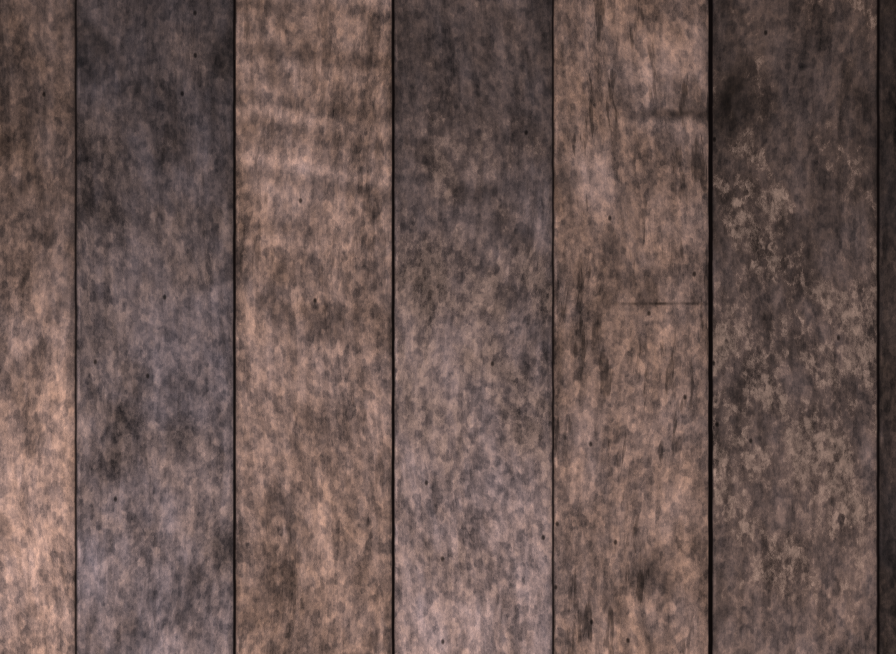
A Shadertoy shader for this texture:

```glsl
const int SEAMS = 6;
// Each seam: horizontal position, half width, darkness
const vec3 SEAM[6] = vec3[6](
    vec3(0.0846, 0.0010, 0.70), vec3(0.2617, 0.0014, 0.85), vec3(0.4388, 0.0014, 0.92),
    vec3(0.6172, 0.0010, 0.75), vec3(0.7930, 0.0023, 0.96), vec3(0.9800, 0.0014, 0.85));
// Each plank: brightness at top, brightness at bottom, warmth
const vec3 TONE[7] = vec3[7](
    vec3(0.29, 0.53, 0.65), vec3(0.25, 0.43, 0.22), vec3(0.39, 0.46, 0.70),
    vec3(0.26, 0.49, 0.42), vec3(0.38, 0.43, 0.72), vec3(0.24, 0.34, 0.60),
    vec3(0.15, 0.20, 0.50));
// Each plank: cross bands, dark streaks, pale scuffs
const vec3 WEAR[7] = vec3[7](
    vec3(0.3, 0.2, 0.1), vec3(0.1, 0.3, 0.2), vec3(1.0, 0.5, 0.1),
    vec3(0.2, 0.2, 0.5), vec3(0.2, 0.9, 0.1), vec3(0.0, 0.2, 1.0),
    vec3(0.0, 0.2, 0.1));
const vec3 COOL_TINT = vec3(1.04, 0.92, 0.95);
const vec3 WARM_TINT = vec3(1.23, 0.96, 0.83);
const vec3 SCUFF_COLOR = vec3(0.52, 0.44, 0.40);
const vec3 GAP_COLOR = vec3(0.045, 0.03, 0.03);

vec3 hash3(vec2 p) {
    vec3 q = fract(p.xyx * vec3(0.1031, 0.1030, 0.0973));
    q += dot(q, q.yxz + 33.33);
    return fract((q.xxy + q.yzz) * q.zyx);
}

// Random cell values blended by distance to jittered centres, about zero
float cellNoise(vec2 p) {
    vec2 cell = floor(p), local = p - cell;
    float total = 0.0, weight = 0.0;
    for (int j = -1; j <= 1; j++)
    for (int i = -1; i <= 1; i++) {
        vec2 offset = vec2(i, j);
        vec3 rnd = hash3(cell + offset);
        vec2 d = offset + rnd.xy - local;
        float k = exp(-6.0 * dot(d, d));
        total += k * rnd.z;
        weight += k;
    }
    return total / weight - 0.5;
}

float layeredNoise(vec2 p) {
    float sum = 0.0, amp = 0.6;
    for (int i = 0; i < 4; i++) {
        sum += amp * cellNoise(p);
        p = p * 2.03 + 17.3;
        amp *= 0.6;
    }
    return sum;
}

// Soft horizontal stripes that fade below the upper part of the plank
float crossBands(vec2 p, float height) {
    float y = p.y + 0.008 * sin(p.x * 17.0) + 0.012 * cellNoise(p * 12.0);
    float waves = sin(y * 130.0) + 0.7 * sin(y * 223.0 + 1.3) + 0.5 * sin(y * 71.0);
    return waves * smoothstep(0.45, 0.75, height);
}

// Sparse round pits, one candidate in each cell
float pits(vec2 p, float density) {
    vec2 cell = floor(p);
    vec3 rnd = hash3(cell + 91.0);
    vec2 d = (p - cell - 0.25 - 0.5 * rnd.xy) * vec2(1.0, 0.8);
    return step(rnd.z, density) * smoothstep(0.15, 0.03, length(d));
}

float blob(vec2 p, vec2 center, vec2 radius) {
    vec2 d = (p - center) / radius;
    return exp(-dot(d, d));
}

vec3 woodColor(vec2 p, float height, int plank) {
    vec3 tone = TONE[plank], wear = WEAR[plank];
    vec2 q = p + vec2(0.0, 3.7 * float(plank));
    q.x += 0.006 * sin(q.y * 9.0) + 0.01 * cellNoise(q * vec2(9.0, 5.0));

    float mottle = layeredNoise(q * vec2(22.0, 13.0));
    float grain = layeredNoise(q * vec2(115.0, 16.0));
    float speckle = layeredNoise(q * vec2(150.0, 105.0));
    float streak = layeredNoise(q * vec2(75.0, 16.0) + 40.0);
    float stain = layeredNoise(q * vec2(18.0, 11.0) + 25.0);
    float scuff = layeredNoise((q + 0.25 * q.yx) * vec2(18.0, 13.0) + 70.0);

    // Base tone with grain and large stains
    float light = mix(tone.y, tone.x, smoothstep(0.1, 1.0, height));
    light *= 1.0 + 0.48 * mottle + 0.36 * grain + 0.6 * speckle;
    light *= 1.0 + 0.085 * wear.x * crossBands(p, height);
    light *= 1.0 - 0.4 * wear.y * smoothstep(0.12, 0.38, streak);
    light *= 1.0 - 0.2 * smoothstep(0.1, 0.35, stain);
    vec3 color = light * mix(COOL_TINT, WARM_TINT, tone.z + 0.45 * scuff + 0.4 * speckle);

    // Worn pale patches, strongest around the middle and broken up by speckle
    float worn = smoothstep(-0.05, 0.4, scuff + 0.7 * speckle - 0.7 * abs(height - 0.42) + 0.1);
    return mix(color, SCUFF_COLOR * (1.0 + 0.6 * speckle), 0.5 * wear.z * worn);
}

void mainImage(out vec4 fragColor, in vec2 fragCoord) {
    vec2 p = fragCoord / iResolution.x;
    float height = fragCoord.y / iResolution.y;
    float pixel = 1.0 / iResolution.x;

    // Find the plank and accumulate the seams beside it
    int plank = 0;
    float gap = 0.0, shade = 0.0, rim = 0.0;
    float wobble = 0.0006 * cellNoise(p * 60.0);
    for (int i = 0; i < SEAMS; i++) {
        float d = p.x - SEAM[i].x - wobble;
        float halfWidth = SEAM[i].y;
        if (d > 0.0) plank++;
        float cover = 1.0 - smoothstep(halfWidth - pixel, halfWidth + pixel, abs(d));
        gap = max(gap, SEAM[i].z * cover);
        shade += exp(-abs(d) / 0.004);
        rim += blob(vec2(d, 0.0), vec2(halfWidth + 0.0025, 0.0), vec2(0.0015, 1.0));
    }
    vec3 color = woodColor(p, height, plank);

    // Knot, stained band, short crack and scattered pits
    float ragged = 1.0 + 1.5 * cellNoise(p * 55.0);
    float marks = 0.65 * blob(p, vec2(0.818, 0.620), vec2(0.020, 0.035)) * ragged;
    if (plank == 4) {
        marks += 0.35 * blob(p, vec2(0.745, 0.602), vec2(0.055, 0.006)) * ragged;
        marks += 0.45 * blob(p, vec2(0.740, 0.391), vec2(0.045, 0.0018)) * ragged;
    }
    marks += 0.55 * pits(p * vec2(52.0, 44.0), 0.012);
    color *= 1.0 - clamp(marks, 0.0, 0.9);

    // Seam shading, lit rim and dark gap
    color *= 1.0 - 0.3 * min(shade, 1.0);
    color *= 1.0 + 0.3 * rim * smoothstep(-0.1, 0.3, cellNoise(p * vec2(20.0, 45.0)));
    color = mix(color, GAP_COLOR, gap);
    fragColor = vec4(clamp(color, 0.0, 1.0), 1.0);
}
```
